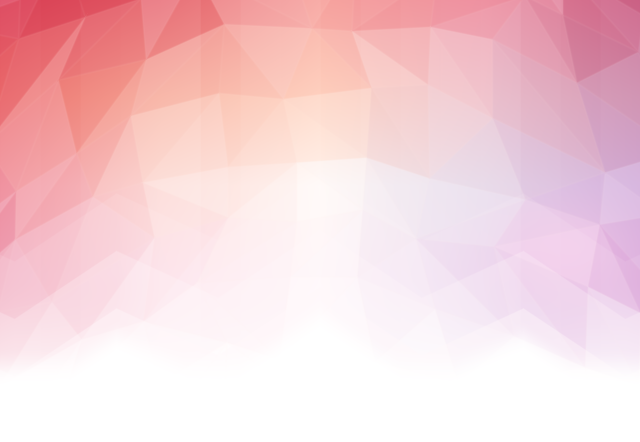
This background is drawn by a Shadertoy shader. Its source:

```glsl
const vec2 CELL = vec2(0.165, 0.147);

float hash(vec2 p) {
    vec3 q = fract(vec3(p.xyx) * 0.1031);
    q += dot(q, q.yzx + 33.33);
    return fract((q.x + q.y) * q.z);
}

// Five colours spread evenly over 0..1
vec3 ramp(float x, vec3 a, vec3 b, vec3 c, vec3 d, vec3 e) {
    x *= 4.0;
    vec3 col = mix(a, b, clamp(x, 0.0, 1.0));
    col = mix(col, c, clamp(x - 1.0, 0.0, 1.0));
    col = mix(col, d, clamp(x - 2.0, 0.0, 1.0));
    return mix(col, e, clamp(x - 3.0, 0.0, 1.0));
}

// Smooth colour wash, uv.y runs downwards
vec3 wash(vec2 uv) {
    vec3 top = ramp(uv.x, vec3(0.86, 0.27, 0.36), vec3(0.90, 0.41, 0.45),
        vec3(0.97, 0.67, 0.65), vec3(0.94, 0.60, 0.66), vec3(0.81, 0.42, 0.56));
    vec3 upper = ramp(uv.x, vec3(0.92, 0.43, 0.44), vec3(0.97, 0.69, 0.62),
        vec3(1.00, 0.85, 0.78), vec3(0.93, 0.75, 0.79), vec3(0.82, 0.59, 0.71));
    vec3 middle = ramp(uv.x, vec3(0.94, 0.57, 0.62), vec3(0.99, 0.86, 0.84),
        vec3(1.00, 0.98, 0.97), vec3(0.90, 0.86, 0.92), vec3(0.82, 0.68, 0.86));
    vec3 lower = ramp(uv.x, vec3(0.94, 0.66, 0.74), vec3(0.99, 0.90, 0.93),
        vec3(1.00, 0.97, 0.98), vec3(0.93, 0.86, 0.94), vec3(0.87, 0.69, 0.87));
    vec3 col = mix(top, upper, clamp(uv.y / 0.22, 0.0, 1.0));
    col = mix(col, middle, clamp((uv.y - 0.22) / 0.2, 0.0, 1.0));
    col = mix(col, lower, clamp((uv.y - 0.42) / 0.2, 0.0, 1.0));
    // Pink glow at the lower right
    vec2 d = (uv - vec2(0.88, 0.57)) / vec2(0.1, 0.11);
    col = mix(col, vec3(0.96, 0.80, 0.92), 0.8 * exp(-dot(d, d)));
    return mix(col, vec3(1.0), smoothstep(0.6, 0.9, uv.y));
}

float arch(float x, float aspect) {
    x -= 0.5 * aspect;
    return 0.45 * x * x;
}

vec2 meshPoint(vec2 id, float aspect) {
    vec2 jitter = vec2(hash(id + 17.0), hash(id + 51.0)) - 0.5;
    vec2 p = (id + vec2(0.0, 0.36) + jitter * vec2(0.65, 0.5)) * CELL;
    return p + vec2(0.0, arch(p.x, aspect));
}

float edgeDistance(vec2 p, vec2 a, vec2 b) {
    vec2 e = b - a, d = p - a;
    return (e.x * d.y - e.y * d.x) / length(e);
}

// Positive inside the triangle
float triangleDepth(vec2 p, vec2 a, vec2 b, vec2 c) {
    float turn = sign(edgeDistance(c, a, b));
    return min(turn * edgeDistance(p, a, b),
        min(turn * edgeDistance(p, b, c), turn * edgeDistance(p, c, a)));
}

void mainImage(out vec4 fragColor, in vec2 fragCoord) {
    vec2 uv = fragCoord / iResolution.xy;
    uv.y = 1.0 - uv.y;
    float aspect = iResolution.x / iResolution.y;
    float pixel = 1.0 / iResolution.y;
    vec2 p = uv * vec2(aspect, 1.0);

    // Faceted mesh: two triangles in each jittered cell
    vec2 home = floor((p - vec2(0.0, arch(p.x, aspect))) / CELL - vec2(0.0, 0.36));
    vec4 sum = vec4(0.0);
    float depth = 0.0;
    for (int k = 0; k < 9; k++) {
        vec2 id = home + vec2(k % 3 - 1, k / 3 - 1);
        vec2 a = meshPoint(id, aspect);
        vec2 b = meshPoint(id + vec2(1, 0), aspect);
        vec2 c = meshPoint(id + vec2(1, 1), aspect);
        vec2 d = meshPoint(id + vec2(0, 1), aspect);
        bool flip = hash(id + 83.0) > 0.5;
        for (int part = 0; part < 2; part++) {
            vec2 u = flip ? b : a;
            vec2 v = flip ? d : c;
            vec2 w = part == 0 ? (flip ? a : b) : (flip ? c : d);
            float inside = triangleDepth(p, u, v, w);
            float cover = smoothstep(-pixel, pixel, inside);
            vec2 centre = (u + v + w) / 3.0 / vec2(aspect, 1.0);
            vec3 facet = mix(wash(uv), wash(centre), 0.45);
            float tone = hash(id * 2.0 + float(part) * 37.0 + 9.0) - 0.5;
            sum += vec4(pow(facet, vec3(1.0 + 0.4 * tone)), 1.0) * cover;
            depth = max(depth, inside);
        }
    }
    vec3 col = sum.rgb / max(sum.a, 0.001);
    col = mix(col, vec3(1.0, 0.92, 0.88), 0.05 * (1.0 - smoothstep(0.0, 0.004, depth)));

    // Faint upright strips
    float strip = uv.x * 16.0;
    float side = smoothstep(0.0, pixel * 16.0, fract(strip));
    float stripTone = mix(hash(vec2(floor(strip) - 1.0, 5.0)), hash(vec2(floor(strip), 5.0)), side);
    col = pow(col, vec3(1.0 + 0.12 * (stripTone - 0.5)));

    // Stacked chevrons, the lowest dissolving into white
    float zigzag = abs(fract((uv.x - 0.5) / 0.318 + 0.5) - 0.5) * 2.0;
    float ridge = 0.65 + 0.15 * abs(uv.x - 0.5) + 0.13 * zigzag;
    for (float i = 0.0; i < 3.0; i++) {
        float under = uv.y - ridge + 0.13 * i;
        col = mix(col, vec3(1.0, 0.97, 0.98), (0.42 - 0.16 * i) * smoothstep(-pixel, pixel, under)
            * (1.0 - smoothstep(0.0, 0.2, under)));
    }
    float fade = max(smoothstep(0.025, 0.105, uv.y - ridge), smoothstep(0.79, 0.88, uv.y));
    fragColor = vec4(mix(col, vec3(1.0), fade), 1.0);
}
```
